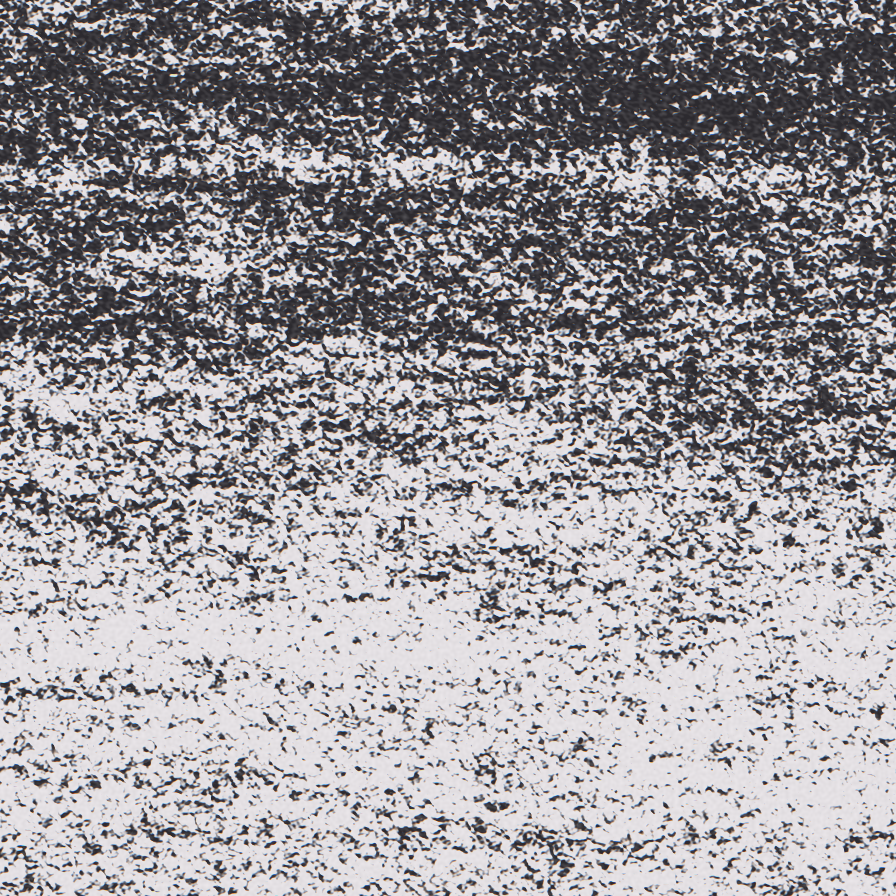
Give the GLSL for this texture, as a Shadertoy shader.

```glsl
// Charcoal dragged across toothed paper, heavy at the top and thinning downward.
// A pressure field (fade, bands, soft smudges, streak noise) biases a soft
// threshold on layered gradient noise; small channel offsets tint flake edges.

const vec3 PAPER = vec3(0.895, 0.880, 0.893);
const vec3 CHARCOAL = vec3(0.205, 0.197, 0.215);
const float PRESSURE_TOP = 1.05;
const float PRESSURE_BOTTOM = -1.10;
const float SMUDGE_DARK = 0.65;
const float SMUDGE_PALE = -0.85;
const float STROKE_DROOP = 0.035;
const float STREAK_GAIN = 1.7;
const float GRAIN_GAIN = 4.0;
const float INK_START = -0.65;
const float INK_FULL = 1.15;
const float FRINGE = 0.00035;
const float PAPER_TOOTH = 0.035;
const float DUST = 0.16;

// Each smudge holds centre x, depth from the top, half width, half height.
const int DARK_COUNT = 11;
const vec4 DARK[DARK_COUNT] = vec4[](
    vec4(0.80, 0.12, 0.40, 0.045), vec4(0.45, 0.35, 0.26, 0.022),
    vec4(0.05, 0.36, 0.20, 0.040), vec4(0.85, 0.47, 0.22, 0.050),
    vec4(0.50, 0.64, 0.10, 0.016), vec4(0.74, 0.675, 0.10, 0.018),
    vec4(0.08, 0.57, 0.20, 0.045), vec4(0.05, 0.77, 0.12, 0.013),
    vec4(0.13, 0.865, 0.11, 0.016), vec4(0.57, 0.94, 0.22, 0.014),
    vec4(0.20, 0.925, 0.12, 0.012));

const int PALE_COUNT = 8;
const vec4 PALE[PALE_COUNT] = vec4[](
    vec4(0.04, 0.195, 0.12, 0.014), vec4(0.72, 0.195, 0.30, 0.024),
    vec4(0.35, 0.180, 0.20, 0.018), vec4(0.08, 0.435, 0.14, 0.025),
    vec4(0.72, 0.450, 0.06, 0.018), vec4(0.25, 0.715, 0.30, 0.025),
    vec4(0.18, 0.290, 0.10, 0.020), vec4(0.85, 0.890, 0.22, 0.025));

vec2 gradientAt(vec2 cell) {
    uvec2 q = uvec2(ivec2(cell));
    uint h = q.x * 1597u ^ q.y * 51749u;
    h = (h ^ (h >> 15)) * 73939133u;
    h = (h ^ (h >> 13)) * 39916801u;
    h ^= h >> 16;
    float angle = float(h & 65535u) * 6.28319 / 65536.0;
    return vec2(cos(angle), sin(angle));
}

float gradientNoise(vec2 p) {
    vec2 i = floor(p), f = p - i;
    vec2 w = f * f * f * (f * (f * 6.0 - 15.0) + 10.0);
    float a = dot(gradientAt(i), f);
    float b = dot(gradientAt(i + vec2(1, 0)), f - vec2(1, 0));
    float c = dot(gradientAt(i + vec2(0, 1)), f - vec2(0, 1));
    float d = dot(gradientAt(i + vec2(1, 1)), f - vec2(1, 1));
    return mix(mix(a, b, w.x), mix(c, d, w.x), w.y);
}

mat2 rotation(float angle) {
    float c = cos(angle), s = sin(angle);
    return mat2(c, -s, s, c);
}

float smudge(vec2 p, vec4 shape) {
    vec2 d = (p - shape.xy) / shape.zw;
    d.y -= STROKE_DROOP * (p.x - shape.x) / shape.w;
    return exp(-dot(d, d));
}

// Broad pressure of the hand, in units of the grain's spread.
float pressure(vec2 p) {
    float depth = p.y + 0.04 * gradientNoise(p * vec2(3.0, 5.0));
    float bias = mix(PRESSURE_TOP, PRESSURE_BOTTOM, smoothstep(0.10, 0.83, depth));
    bias += 0.30 * smoothstep(0.78, 0.95, depth);
    bias -= 0.25 * smoothstep(0.06, 0.0, depth);
    for (int i = 0; i < DARK_COUNT; i++) bias += SMUDGE_DARK * smudge(p, DARK[i]);
    for (int i = 0; i < PALE_COUNT; i++) bias += SMUDGE_PALE * smudge(p, PALE[i]);

    vec2 s = vec2(p.x, p.y - STROKE_DROOP * p.x);
    float streaks = 0.6 * gradientNoise(s * vec2(6.0, 26.0) + 17.0)
                  + 0.9 * gradientNoise(s * vec2(19.0, 58.0) + 41.0);
    return bias + STREAK_GAIN * streaks;
}

// Angular flakes: warped horizontal grain crossed by slanted scratches.
float grain(vec2 p) {
    vec2 warp = vec2(gradientNoise(p * 60.0 + 5.0), gradientNoise(p * 60.0 + 83.0));
    vec2 q = p + 0.007 * warp;
    float flakes = 0.70 * gradientNoise(q * vec2(72.0, 125.0));
    float scratches = 0.60 * gradientNoise(rotation(0.6) * q * vec2(95.0, 210.0) + 29.0);
    float crumbs = 0.60 * gradientNoise(rotation(-0.4) * p * vec2(190.0, 250.0) + 61.0);
    return GRAIN_GAIN * (flakes + scratches + crumbs);
}

float coverage(vec2 p, float bias) {
    return smoothstep(INK_START, INK_FULL, grain(p) + bias);
}

void mainImage(out vec4 fragColor, in vec2 fragCoord) {
    vec2 uv = fragCoord / iResolution.xy;
    vec2 p = vec2(uv.x, 1.0 - uv.y);
    float bias = pressure(p);

    // Offset channels give warm and cool rims.
    vec2 shift = FRINGE * vec2(0.5, 1.0);
    vec3 ink = vec3(coverage(p + shift, bias), coverage(p, bias), coverage(p - shift, bias));

    // Fine tooth in the paper and dusty variation within the charcoal.
    float tooth = gradientNoise(p * 210.0 + 7.0);
    vec3 paper = PAPER + PAPER_TOOTH * tooth;
    float dust = gradientNoise(rotation(0.3) * p * vec2(150.0, 230.0) + 97.0);
    vec3 charcoal = CHARCOAL + DUST * max(dust, -0.2);
    fragColor = vec4(mix(paper, charcoal, ink), 1.0);
}
```
